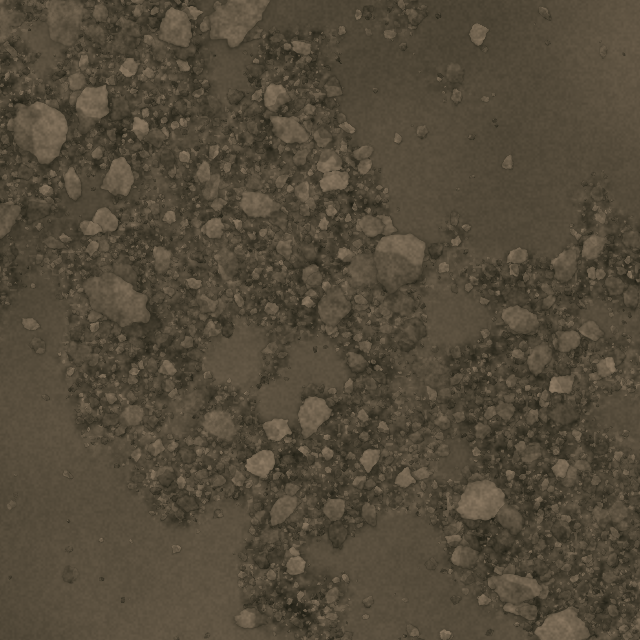
Reproduce this texture procedurally as a Shadertoy shader.

```glsl
const vec3 DARK_SILT = vec3(0.22, 0.20, 0.15);
const vec3 PALE_STONE = vec3(0.47, 0.41, 0.33);
const vec2 BAND_NORMAL = vec2(0.6, 0.8);   // gravel runs across this direction
const float BAND_HALF_WIDTH = 0.23;
const float BAND_RAGGEDNESS = 0.95;
const vec2 LIGHT_DIR = vec2(-0.35, 0.94);
const float MUD_TONE = 0.47;
const float GRAVEL_TONE = 0.28;
const float SHADOW_TONE = -0.25;
const float SHADOW_STRENGTH = 0.6;
const float GRAIN = 0.3;
const int FACETS = 6;
const float TAU = 6.2832;

vec3 hash3(vec2 p) {
    vec3 h = fract(p.xyx * vec3(0.1031, 0.1030, 0.0973));
    h += dot(h, h.yxz + 33.33);
    return fract((h.xxy + h.yzz) * h.zyx);
}

float noise(vec2 p) {
    vec2 i = floor(p), f = fract(p);
    f = f * f * (3.0 - 2.0 * f);
    float low = mix(hash3(i).x, hash3(i + vec2(1, 0)).x, f.x);
    float high = mix(hash3(i + vec2(0, 1)).x, hash3(i + vec2(1, 1)).x, f.x);
    return mix(low, high, f.y);
}

// Fractal noise centred on zero
float fbm(vec2 p) {
    float sum = 0.0, amp = 0.5;
    for (int i = 0; i < 3; i++) {
        sum += amp * (noise(p) - 0.5);
        p = mat2(1.6, 1.2, -1.2, 1.6) * p + 7.3;
        amp *= 0.5;
    }
    return sum;
}

// 0 on smooth mud, 1 inside the gravel band
float gravelAmount(vec2 p) {
    float band = abs(dot(p - 0.5, BAND_NORMAL)) - BAND_HALF_WIDTH;
    float ragged = fbm(p * 4.5 + 3.0) + 0.4 * (noise(p * 14.0 + 5.0) - 0.5);
    return smoothstep(0.08, -0.08, band + BAND_RAGGEDNESS * ragged);
}

// Chipped, uneven polygon of about unit radius
float stoneDistance(vec2 q, vec2 seed) {
    vec3 form = hash3(seed + 41.0);
    float turn = form.x * TAU;
    q = mat2(cos(turn), sin(turn), -sin(turn), cos(turn)) * q;
    q.y *= mix(1.0, 1.6, form.y);
    float sum = 0.0;
    for (int k = 0; k < FACETS; k++) {
        vec3 facet = hash3(seed + float(k) * 3.7);
        float angle = (float(k) + 0.7 * facet.x) * TAU / float(FACETS);
        float reach = dot(q, vec2(cos(angle), sin(angle))) / mix(0.65, 1.05, facet.y);
        sum += pow(max(reach, 0.0), 12.0);
    }
    float chips = 0.3 * (noise(q * 2.3 + seed) - 0.5) + 0.14 * (noise(q * 6.0 - seed) - 0.5);
    return pow(sum + 1e-6, 1.0 / 12.0) - 1.0 + chips;
}

// Lays one size class of stones over the tone below
void addStones(inout float tone, vec2 p, float pits, float cells, float chance, float stray, float brightness) {
    vec2 g = p * cells, base = floor(g);
    vec2 q = vec2(9.0), seed = vec2(0.0), center = vec2(0.0);
    float radius = 1.0;

    // Nearest stone, measured in its own radius
    for (int n = 0; n < 9; n++) {
        vec2 id = base + vec2(n % 3 - 1, n / 3 - 1);
        vec2 key = id + cells * 1.7;
        vec3 place = hash3(key);
        float size = fract(place.z * 17.0);
        float r = mix(0.22, 0.55, size * size);
        vec2 c = id + 0.5 + 0.7 * (place.xy - 0.5);
        vec2 offset = (g - c) / r;
        if (place.z < chance && dot(offset, offset) < dot(q, q)) {
            q = offset;
            seed = key;
            center = c;
            radius = r;
        }
    }
    vec3 look = hash3(seed + 91.0);
    vec3 crack = hash3(seed + 17.0);
    float present = step(look.x, mix(stray, 1.0, gravelAmount(center / cells)));
    present *= smoothstep(3.2, 2.2, dot(q, q));

    float d = stoneDistance(q, seed);
    float exposure = mix(0.4, 1.0, smoothstep(0.0, 0.6, look.z));
    float pixel = cells / (radius * iResolution.y);
    float edge = 0.8 * pixel + 0.12 * (1.0 - exposure);

    // Contact shadow
    float shadow = exp(-7.0 * max(d, 0.0)) * clamp(0.75 - 0.35 * dot(q, LIGHT_DIR), 0.2, 1.0);
    tone = mix(tone, SHADOW_TONE, SHADOW_STRENGTH * exposure * shadow * present);

    // Broken faces either side of a crease
    float crease = dot(q, normalize(crack.xy - 0.5)) + 0.7 * (noise(q * 1.9 - seed) - 0.5);
    float face = smoothstep(-0.08, 0.08, crease + 0.6 * (look.x - 0.5)) - 0.5;

    // Lit, pitted surface
    float surface = brightness + 0.75 * (look.y - 0.5);
    surface += 0.14 * dot(q, LIGHT_DIR) + 0.36 * crack.z * face;
    surface += 0.5 * fbm(q * 2.5 + seed) + pits;
    surface -= 0.25 * smoothstep(-0.22, 0.05, d);
    float cover = smoothstep(edge, -edge, d) * present;
    tone = mix(tone, surface, cover * mix(0.5, 1.0, exposure));
}

void mainImage(out vec4 fragColor, in vec2 fragCoord) {
    vec2 p = fragCoord / iResolution.y;
    float gravel = gravelAmount(p);
    float grain = GRAIN * (noise(p * 290.0) - 0.5);
    float grit = fbm(p * 100.0);

    // Wet mud and coarse silt with pale flakes
    float mud = MUD_TONE + 0.65 * fbm(p * 3.0 + 11.0) + 0.15 * grit;
    float silt = GRAVEL_TONE + 0.7 * fbm(p * 9.0) + 0.8 * fbm(p * 38.0) + 1.3 * grit;
    silt += 0.4 * smoothstep(0.72, 0.85, noise(p * 170.0 + 9.0));
    float tone = mix(mud, silt, 0.9 * gravel) + 0.5 * grain;

    // Stones from grit to boulders: cells, chance, stray, brightness
    float pits = 0.5 * grit + grain;
    addStones(tone, p, pits, 100.0, 0.55, 0.01, 0.47);
    addStones(tone, p, pits, 60.0, 0.60, 0.02, 0.50);
    addStones(tone, p, pits, 36.0, 0.65, 0.04, 0.54);
    addStones(tone, p, pits, 22.0, 0.65, 0.08, 0.62);
    addStones(tone, p, pits, 13.0, 0.45, 0.10, 0.72);
    addStones(tone, p, pits, 7.0, 0.20, 0.20, 0.88);

    fragColor = vec4(mix(DARK_SILT, PALE_STONE, clamp(tone, -0.4, 1.35)), 1.0);
}
```
